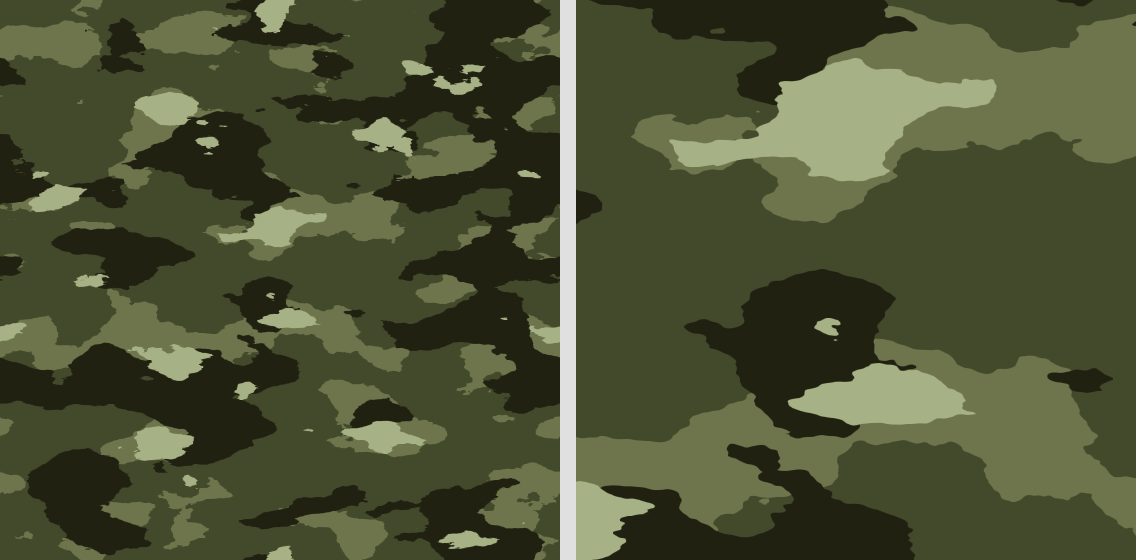
Left: the whole. Right: its middle third, enlarged.
A Shadertoy shader for this pattern:

```glsl
const vec3 BASE_GREEN  = vec3(0.26, 0.29, 0.17);
const vec3 DARK_OLIVE  = vec3(0.13, 0.13, 0.07);
const vec3 LIGHT_OLIVE = vec3(0.43, 0.46, 0.30);
const vec3 PALE_SAGE   = vec3(0.65, 0.70, 0.52);

// Whole cells per tile; more rows than columns stretches patches sideways
const vec2 DARK_CELLS  = vec2(4.0, 8.0);
const vec2 LIGHT_CELLS = vec2(5.0, 9.0);
const vec2 PALE_CELLS  = vec2(5.0, 11.0);

// Coverage cutoffs, in standard deviations of the noise
const float DARK_CUTOFF  = 0.43;
const float LIGHT_CUTOFF = 0.56;
const float PALE_CUTOFF  = 2.15;
const float PALE_NESTING = 0.5;   // pulls pale spots inside other patches

const int   OCTAVES = 6;
const float GAIN = 0.45;          // raggedness of the outlines
const float NOISE_DEVIATION = 0.2157;
const float EDGE_SOFTNESS = 0.6;
const vec2  OCTAVE_SHIFT = vec2(0.37, 0.71);

// Integer hash giving a unit gradient for a lattice cell
vec2 cellGradient(vec2 cell, uint seed) {
    uvec3 v = uvec3(uvec2(cell), seed) * 1664525u + 1013904223u;
    v.x += v.y * v.z;
    v.y += v.z * v.x;
    v.z += v.x * v.y;
    v ^= v >> 16u;
    v.x += v.y * v.z;
    v.y += v.z * v.x;
    return normalize(vec2(v.xy >> 16u) / 32767.5 - 1.0);
}

float cornerValue(vec2 cell, vec2 corner, vec2 local, vec2 period, uint seed) {
    return dot(cellGradient(mod(cell + corner, period), seed), local - corner);
}

// Gradient noise that wraps after a whole number of cells
float wrappedNoise(vec2 p, vec2 period, uint seed) {
    vec2 cell = floor(p);
    vec2 f = p - cell;
    vec2 fade = f * f * f * (f * (f * 6.0 - 15.0) + 10.0);
    float bottom = mix(cornerValue(cell, vec2(0, 0), f, period, seed),
                       cornerValue(cell, vec2(1, 0), f, period, seed), fade.x);
    float top = mix(cornerValue(cell, vec2(0, 1), f, period, seed),
                    cornerValue(cell, vec2(1, 1), f, period, seed), fade.x);
    return mix(bottom, top, fade.y);
}

// Octave sum scaled to unit deviation, so cutoffs map to area shares
float patchField(vec2 uv, vec2 cells, uint seed) {
    float sum = 0.0, power = 0.0, amplitude = 1.0;
    for (int i = 0; i < OCTAVES; i++) {
        vec2 p = uv * cells + OCTAVE_SHIFT * float(i);
        sum += amplitude * wrappedNoise(p, cells, seed + uint(i));
        power += amplitude * amplitude;
        amplitude *= GAIN;
        cells *= 2.0;
    }
    return sum / (NOISE_DEVIATION * sqrt(power));
}

// Antialiased coverage of the region above a cutoff
float coverage(float field, float cutoff) {
    float width = max(EDGE_SOFTNESS * fwidth(field), 1e-4);
    return smoothstep(-width, width, field - cutoff);
}

void mainImage(out vec4 fragColor, in vec2 fragCoord) {
    vec2 uv = fragCoord / iResolution.xy;

    float darkField  = patchField(uv, DARK_CELLS, 11u);
    float lightField = patchField(uv, LIGHT_CELLS, 37u);
    float paleField  = patchField(uv, PALE_CELLS, 71u)
                     + PALE_NESTING * max(darkField, lightField);

    // Layers from back to front
    vec3 color = BASE_GREEN;
    color = mix(color, LIGHT_OLIVE, coverage(lightField, LIGHT_CUTOFF));
    color = mix(color, DARK_OLIVE, coverage(darkField, DARK_CUTOFF));
    color = mix(color, PALE_SAGE, coverage(paleField, PALE_CUTOFF));
    fragColor = vec4(color, 1.0);
}
```
